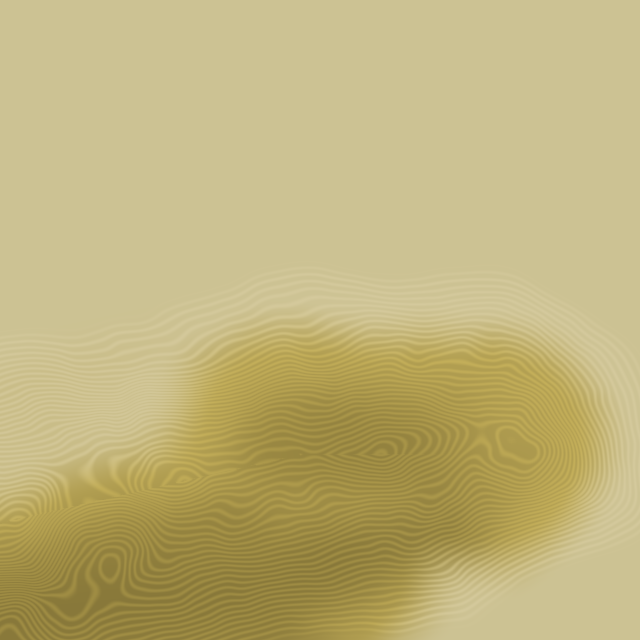
This background is drawn by a Shadertoy shader. Its source:

```glsl
#define SAND vec3(0.80, 0.76, 0.575)
#define CREAM vec3(0.835, 0.79, 0.62)
#define GOLD vec3(0.705, 0.63, 0.325)
#define OLIVE vec3(0.605, 0.535, 0.26)
#define SHADE vec3(0.51, 0.45, 0.215)
#define LINE_DENSITY 95.0
#define NOISE_SCALE 6.5
#define WARP_RIM 0.025
#define WARP_CORE 0.095
#define EYE vec2(0.833, 0.265)

float hash(vec2 cell) {
    vec3 q = fract(vec3(cell.xyx) * 0.1031);
    q += dot(q, q.yzx + 33.33);
    return fract((q.x + q.y) * q.z);
}

float valueNoise(vec2 p) {
    vec2 cell = floor(p);
    vec2 f = fract(p);
    f = f * f * f * (f * (f * 6.0 - 15.0) + 10.0);
    float low = mix(hash(cell), hash(cell + vec2(1.0, 0.0)), f.x);
    float high = mix(hash(cell + vec2(0.0, 1.0)), hash(cell + 1.0), f.x);
    return mix(low, high, f.y);
}

float fbm(vec2 p) {
    float sum = 0.0;
    float amplitude = 0.7;
    for (int i = 0; i < 3; i++) {
        sum += amplitude * (valueNoise(p) - 0.5);
        p = mat2(0.8, 0.6, -0.6, 0.8) * p * 2.0 + 7.3;
        amplitude *= 0.33;
    }
    return sum;
}

float segment(vec2 p, vec2 a, vec2 b) {
    vec2 ab = b - a;
    return length(p - a - ab * clamp(dot(p - a, ab) / dot(ab, ab), 0.0, 1.0));
}

float smoothMin(float a, float b, float k) {
    float h = max(k - abs(a - b), 0.0) / k;
    return min(a, b) - h * h * k * 0.25;
}

float glow(float dist, float radius) {
    return exp(-dist * dist / (radius * radius));
}

// Wide veil that carries the contour lines
float veilShape(vec2 p) {
    float left = segment(p, vec2(-0.10, 0.16), vec2(0.47, 0.29));
    float right = segment(p, vec2(0.47, 0.29), vec2(0.76, 0.29));
    float veil = smoothMin(left, right, 0.03) - 0.285;
    float corner = length(p - vec2(0.98, -0.05)) - 0.20;
    return -smoothMin(-veil, corner, 0.06);
}

// Coloured body inside the veil
float coreShape(vec2 p) {
    float slope = segment(p, vec2(-0.10, -0.05), vec2(0.35, 0.10)) - 0.23;
    float head = segment(p, vec2(0.45, 0.30), vec2(0.76, 0.30)) - 0.18;
    float foot = segment(p, vec2(0.30, 0.0), vec2(0.50, 0.12)) - 0.17;
    return smoothMin(smoothMin(slope, head, 0.07), foot, 0.07);
}

void mainImage(out vec4 fragColor, in vec2 fragCoord) {
    vec2 p = fragCoord / iResolution.xy;
    float veil = veilShape(p);
    float relief = fbm(p * NOISE_SCALE);
    float core = coreShape(p) + 0.035 * relief;

    // Soft colour layers
    float body = smoothstep(0.055, -0.045, core);
    float haze = smoothstep(0.0, -0.09, veil);
    vec3 color = mix(SAND, CREAM, 0.35 * haze);
    color = mix(color, GOLD, 0.22 * haze * glow(p.x - 0.05, 0.28));
    color = mix(color, GOLD, body);
    color = mix(color, OLIVE, smoothstep(-0.02, -0.15, core));

    // Shaded hollows and the lighter right lobe
    float hollow = glow(segment(p, vec2(0.0, 0.03), vec2(0.40, 0.07)), 0.11);
    hollow = max(hollow, glow(segment(p, vec2(0.40, 0.08), vec2(0.70, 0.17)), 0.08));
    hollow = max(hollow, 0.45 * glow(segment(p, vec2(0.55, 0.31), vec2(0.67, 0.25)), 0.09));
    color = mix(color, SHADE, 0.75 * hollow * body);
    float lobe = glow(length((p - vec2(0.80, 0.34)) * vec2(1.0, 0.8)), 0.10);
    color = mix(color, GOLD, 0.75 * lobe * body);

    // Contours of a warped height field
    float warp = mix(WARP_RIM, WARP_CORE, smoothstep(0.0, -0.20, veil));
    float eyePeak = 0.10 * glow(length(p - EYE), 0.085);
    float height = (-veil + warp * relief * 2.0 + eyePeak) * LINE_DENSITY;
    float footprint = fwidth(height);
    float offset = abs(fract(height) - 0.5);
    float line = 1.0 - smoothstep(0.0, 0.24 + footprint, offset);
    line *= 1.0 - smoothstep(0.35, 0.8, footprint);

    // Lines fade in at the rim and turn gold over the body
    float reveal = smoothstep(0.0, 2.5, height);
    vec3 lineColor = mix(CREAM + 0.015, color + vec3(0.085, 0.075, 0.035), body);
    float strength = mix(0.55, 0.75 + 0.25 * hollow, body);
    color = mix(color, lineColor, line * reveal * strength);

    fragColor = vec4(color, 1.0);
}
```
